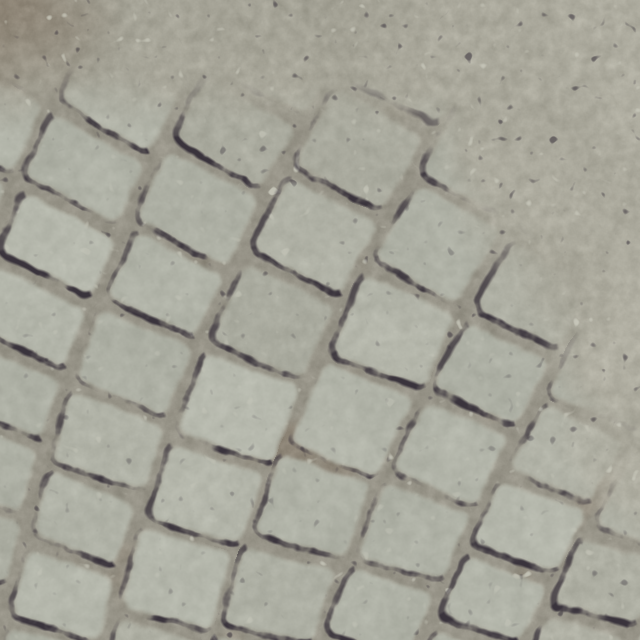
This texture is drawn by a Shadertoy shader. Its source:

```glsl
// Weathered pale cobbles in curved, tilted columns, sinking under sandy dirt.

#define COLUMN_PITCH 0.165   // column spacing at the lower edge
#define COLUMN_FLARE 0.055   // extra spacing gained toward the top
#define ROW_PITCH    0.127   // mean stone spacing along a column
#define GAP          0.0075  // half width of a joint
#define CORNER       0.016   // stone corner radius
#define SHADOW_WIDTH 0.0085  // thickness of the dark joint shadow
#define WOBBLE       0.012   // irregularity of the stone outlines
#define GRAIN        0.085   // strength of the fine surface grain

const vec3 STONE  = vec3(0.695, 0.705, 0.660);
const vec3 DIRT   = vec3(0.645, 0.638, 0.588);
const vec3 JOINT  = vec3(0.565, 0.550, 0.505);
const vec3 BROWN  = vec3(0.520, 0.475, 0.415);
const vec3 SHADOW = vec3(0.205, 0.180, 0.220);
const vec3 CHIP   = vec3(0.800, 0.800, 0.750);

vec2 hash2(vec2 p) {
    vec3 q = fract(p.xyx * vec3(0.1031, 0.1030, 0.0973));
    q += dot(q, q.yzx + 33.33);
    return fract((q.xx + q.yz) * q.zy);
}

float corner(vec2 cell, vec2 f, vec2 o) {
    return dot(hash2(cell + o) * 2.0 - 1.0, f - o);
}

float gradientNoise(vec2 p) {
    vec2 i = floor(p), f = p - i;
    vec2 w = f * f * f * (f * (f * 6.0 - 15.0) + 10.0);
    return mix(mix(corner(i, f, vec2(0, 0)), corner(i, f, vec2(1, 0)), w.x),
               mix(corner(i, f, vec2(0, 1)), corner(i, f, vec2(1, 1)), w.x), w.y);
}

float fbm(vec2 p) {
    float sum = 0.0, amp = 0.6;
    for (int i = 0; i < 4; i++) {
        sum += amp * gradientNoise(p);
        p = mat2(1.6, 1.2, -1.2, 1.6) * p + 7.3;
        amp *= 0.55;
    }
    return sum;
}

// Finds the stone of a point: returns offset (xy) and half size (zw).
vec4 stoneCell(vec2 p, out vec2 id) {
    float slope = 0.28 + 0.34 * p.y;
    float ca = inversesqrt(1.0 + slope * slope), sa = slope * ca;
    float width = COLUMN_PITCH + COLUMN_FLARE * p.y;
    float across = p.x - (0.245 + 0.28 * p.y + 0.17 * p.y * p.y);
    id.x = floor(across / width + 0.5);
    across -= id.x * width;

    // Each column has its own row spacing and starting height.
    float pitch = ROW_PITCH + 0.012 * cos(id.x * 1.3 - 0.8);
    float start = 0.065 + 0.025 * cos(id.x * 1.5);
    float along = p.y + across * ca * sa - start;
    id.y = floor(along / pitch + 0.5);
    along -= id.y * pitch;
    return vec4(across * ca, along / ca, 0.5 * width * ca, 0.5 * pitch / ca);
}

void mainImage(out vec4 fragColor, in vec2 fragCoord) {
    vec2 p = fragCoord / iResolution.y;
    float pixel = 1.0 / iResolution.y;
    float broad = fbm(p * 5.0 + 3.0);
    float fine = fbm(p * 45.0);

    // Stone outline with small random size, turn and offset
    vec2 warp = vec2(fbm(p * 9.0 + 20.0), fbm(p * 9.0 + 51.0));
    vec2 rough = vec2(gradientNoise(p * 48.0), gradientNoise(p * 48.0 + 31.0));
    vec2 id;
    vec4 cell = stoneCell(p + WOBBLE * warp + 0.003 * rough, id);
    vec2 rnd = hash2(id + 17.0), rnd2 = hash2(id + 83.0);
    vec2 q = cell.xy - 0.0025 - 0.004 * (rnd - 0.5);
    q += (rnd2.x - 0.5) * 0.12 * vec2(-q.y, q.x);
    vec2 halfSize = cell.zw - GAP - 0.006 * rnd2;
    vec2 edge = abs(q) - halfSize;
    vec2 e = edge + CORNER;
    float d = length(max(e, 0.0)) + min(max(e.x, e.y), 0.0) - CORNER;

    // Dirt covering the top and the right side
    float burial = max(p.y - 0.83, (p.x + 0.49 * (p.y - 0.8) - 0.68) * 0.9);
    float exposed = 1.0 - smoothstep(-0.05, 0.07, burial + 0.10 * broad);
    float clean = exposed * mix(0.55, 1.0, smoothstep(0.0, 0.6, rnd.y));

    // Ground, joints and stone faces
    vec3 color = DIRT + 0.07 * broad + 0.035 * smoothstep(0.6, 1.0, p.x);
    color = mix(color, BROWN, 0.75 * smoothstep(0.22, 0.0, length(p - vec2(0.0, 1.0)) + 0.1 * broad));
    float joint = smoothstep(-0.006, 0.006, d);
    color = mix(color, JOINT, 0.7 * joint * exposed);
    color = mix(color, BROWN, joint * exposed * 0.6 * smoothstep(0.1, 0.4, broad));
    float face = 1.0 - smoothstep(-0.006 - pixel, 0.002 + pixel, d);
    vec3 stone = STONE + 0.045 * (rnd.x - 0.5) + 0.05 * warp.x;
    color = mix(color, stone, face * clean);

    // Fine grain, then scattered dark pits and pale chips
    color += GRAIN * fine * mix(1.4, 0.8, face * clean);
    float loose = mix(1.0, 0.45, face * clean);
    float pits = smoothstep(0.34, 0.58, gradientNoise(p * 62.0 + 9.0) + 0.12 * broad);
    float chips = smoothstep(0.34, 0.56, gradientNoise(p * 55.0 + 70.0) + 0.15 * warp.y);
    color = mix(color, SHADOW, 0.55 * loose * pits);
    color = mix(color, CHIP, 0.8 * loose * chips);

    // Broken shadows along the lower and left sides of the stones
    float horizontal = smoothstep(-0.004, 0.004, edge.y - edge.x);
    float side = horizontal * step(q.y, 0.0) + 0.75 * (1.0 - horizontal) * step(q.x, 0.0);
    float breaks = smoothstep(-0.22, 0.22, fbm(p * 16.0 + rnd * 5.0) + 0.25 * (rnd2.y - 0.45));
    float reach = SHADOW_WIDTH * (0.35 + 0.65 * breaks);
    float line = 1.0 - smoothstep(0.25 * reach, 0.75 * reach + pixel, abs(d - 0.0035));
    color = mix(color, SHADOW, 0.95 * line * side * breaks * exposed);

    fragColor = vec4(clamp(color, 0.0, 1.0), 1.0);
}
```
